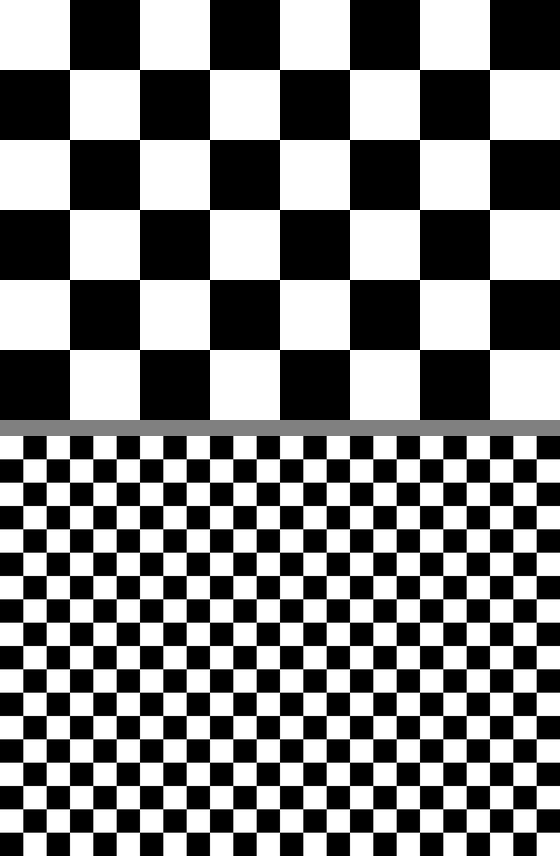
Top, the tile; bottom, the same tile 3 across and 3 down.
Reproduce this pattern procedurally as a WebGL 1 fragment shader.

```glsl
precision highp float;

uniform vec2 u_resolution;

const vec2 SQUARES = vec2(8.0, 6.0);  // across and down, both even so it tiles
const vec3 DARK = vec3(0.0);
const vec3 LIGHT = vec3(1.0);
const float EDGE_PIXELS = 1.0;        // width of the smoothed edge

// Signed distance to the nearest grid line on each axis:
// positive in even squares, negative in odd ones.
vec2 stripeDistance(vec2 p) {
  return 0.5 - abs(mod(p + 0.5, 2.0) - 1.0);
}

// 1 where both axes have the same parity, 0 where they differ.
float checker(vec2 p, vec2 edgeWidth) {
  vec2 parity = clamp(2.0 * stripeDistance(p) / edgeWidth, -1.0, 1.0);
  return 0.5 + 0.5 * parity.x * parity.y;
}

void main() {
  // Position in squares, counted from the lower left
  vec2 p = gl_FragCoord.xy * SQUARES / u_resolution;
  vec2 edgeWidth = EDGE_PIXELS * SQUARES / u_resolution;

  vec3 color = mix(LIGHT, DARK, checker(p, edgeWidth));
  gl_FragColor = vec4(color, 1.0);
}
```
